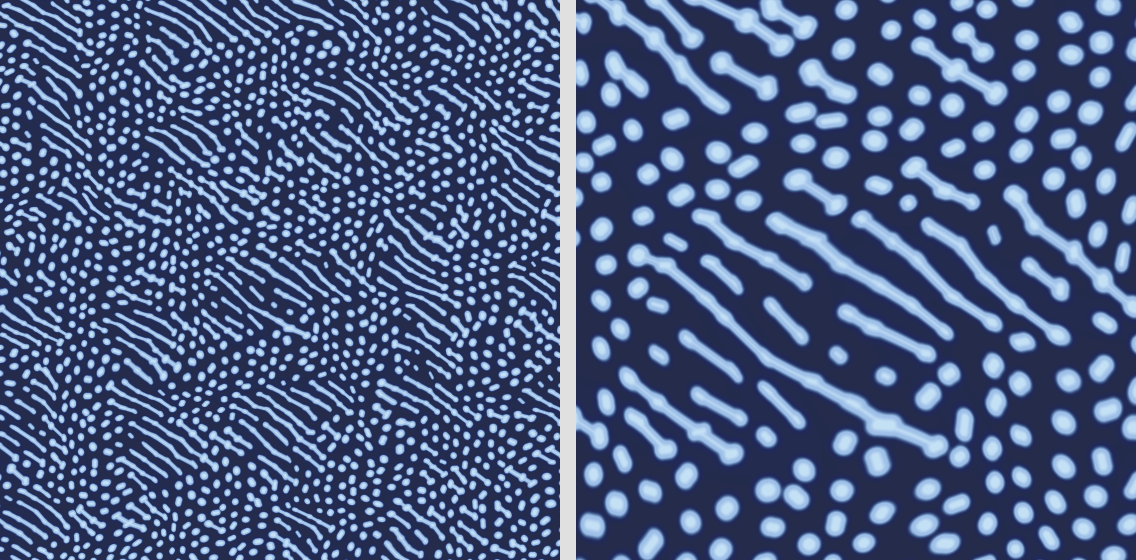
Left, the full canvas; right, a detail of the centre.
A Shadertoy shader for this pattern:

```glsl
// Pale blue dots and broken slanted strands on navy, like a reaction-diffusion skin.

const vec2 PITCH = vec2(0.0245, 0.0215); // spacing along and across the rows

vec2 hash2(vec2 p) {
    vec3 h = fract(p.xyx * vec3(0.1031, 0.1030, 0.0973));
    h += dot(h, h.yzx + 33.33);
    return fract((h.xx + h.yz) * h.zy);
}

// Layered sines that bend the rows
vec2 wander(vec2 p) {
    vec2 broad = sin(p.yx * vec2(19.0, 23.0) + 2.0 * sin(p * vec2(11.0, 13.0) + vec2(1.0, 4.0)));
    vec2 fine = sin(p.yx * vec2(41.0, 35.0) + 3.0 * sin(p * vec2(15.0, 18.0) + 2.0));
    return 0.006 * broad + 0.0025 * fine;
}

// Where dots tend to fuse into strands, about -2.5 to 2.5
float strandField(vec2 p) {
    return sin(p.x * 23.0 + 2.0 * sin(p.y * 14.0 + 1.0))
         + sin(p.y * 19.0 + 2.0 * sin(p.x * 16.0))
         + 0.5 * sin(p.x * 31.0 - p.y * 47.0);
}

// Jittered, staggered lattice point
vec2 sitePosition(vec2 cell) {
    vec2 jitter = (hash2(cell + 120.0) - 0.5) * vec2(0.42, 0.34);
    return (cell + vec2(0.5 * mod(cell.y, 2.0), 0.5) + jitter) * PITCH;
}

float capsule(vec2 p, vec2 a, vec2 b, float radius) {
    vec2 ab = b - a;
    float t = clamp(dot(p - a, ab) / dot(ab, ab), 0.0, 1.0);
    return length(p - a - ab * t) - radius;
}

float smoothMin(float a, float b, float k) {
    float h = max(k - abs(a - b), 0.0) / k;
    return min(a, b) - 0.25 * k * h * h;
}

// Signed distance to the nearest grain or strand
float grains(vec2 p) {
    float row = floor(p.y / PITCH.y);
    float d = 1.0;
    for (int j = -1; j <= 1; j++) {
        float y = row + float(j);
        float column = floor(p.x / PITCH.x - 0.5 * mod(y, 2.0));
        for (int i = -2; i <= 2; i++) {
            vec2 cell = vec2(column + float(i), y);
            vec2 site = sitePosition(cell);
            vec2 rnd = hash2(cell + 371.0);
            float field = strandField(site);
            float thin = smoothstep(0.0, 1.3, field);

            // Oval grain, its tilt drifting from place to place
            float tilt = 1.5 * sin(site.x * 27.0 + 2.0 * sin(site.y * 21.0)) * (1.0 - thin)
                       + 0.8 * (rnd.y - 0.5);
            float stretch = 0.0004 + 0.0036 * rnd.x * rnd.x + 0.0008 * thin;
            vec2 axis = stretch * vec2(cos(tilt), sin(tilt));
            float radius = mix(0.0064, 0.0045, thin) - 0.35 * stretch + 0.001 * (rnd.y - 0.5);
            d = smoothMin(d, capsule(p, site - axis, site + axis, radius), 0.002);

            // Bridge to the next grain of the row
            if (0.6 * field + 1.6 * rnd.y - 0.8 > 0.38) {
                vec2 next = sitePosition(cell + vec2(1.0, 0.0));
                d = smoothMin(d, capsule(p, site, next, 0.0029 + 0.001 * rnd.x), 0.002);
            }
        }
    }
    return d;
}

void mainImage(out vec4 fragColor, in vec2 fragCoord) {
    vec2 uv = fragCoord / iResolution.y;

    // Rows run down to the right, then get bent
    vec2 p = vec2(dot(uv, vec2(0.82, -0.57)), dot(uv, vec2(0.57, 0.82)));
    p += wander(p);
    float d = grains(p);

    // Navy ground with a bluer halo and faint patches
    float patches = 0.25 * sin(p.x * 33.0 + 3.0 * sin(p.y * 29.0));
    float halo = smoothstep(0.0048, 0.0012, d) + patches;
    vec3 color = mix(vec3(0.140, 0.170, 0.295), vec3(0.128, 0.160, 0.355), clamp(halo, 0.0, 1.0));

    // Blue rim, pale body, lighter core
    float soft = max(0.0011, 0.7 / iResolution.y);
    color = mix(color, vec3(0.24, 0.36, 0.56), smoothstep(soft * 1.6, 0.0, d));
    color = mix(color, vec3(0.62, 0.75, 0.91), smoothstep(soft * 0.7, -soft, d));
    color = mix(color, vec3(0.77, 0.88, 0.96), smoothstep(-0.0014, -0.0044, d));

    fragColor = vec4(color, 1.0);
}
```
